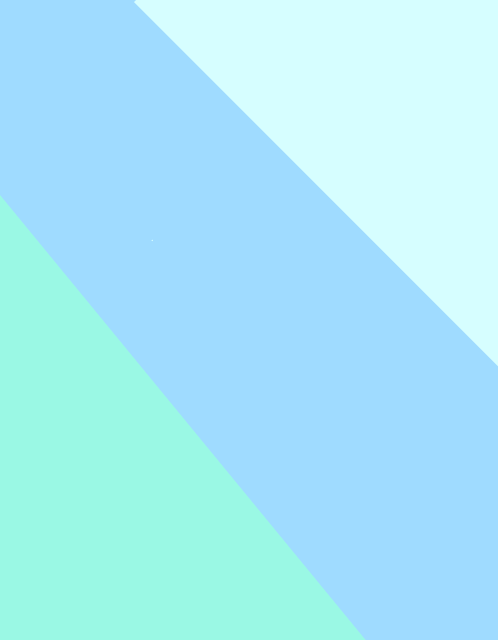
Write a Shadertoy shader that draws this background.

```glsl
// Flat three-colour background: a sky blue field with a mint corner at the
// lower left and a pale ice corner at the upper right.
// Each corner is cut by signed distances to straight edges, in canvas heights.

const vec3 SKY  = vec3(0.624, 0.859, 1.0);
const vec3 MINT = vec3(0.604, 0.973, 0.894);
const vec3 ICE  = vec3(0.839, 0.996, 1.0);

// Edge end points, from upper left to lower right
const vec2 ICE_START  = vec2(0.2093, 0.9967);
const vec2 ICE_END    = vec2(0.7773, 0.4284);
const vec2 MINT_START = vec2(0.0, 0.6953);
const vec2 MINT_END   = vec2(0.5713, 0.0);

// Tiny pale fleck on the blue field
const vec2  FLECK_CENTER = vec2(0.2379, 0.6243);
const float FLECK_RADIUS = 0.001;

// Signed distance to the line a-b, positive on its left side
float sideDistance(vec2 p, vec2 a, vec2 b) {
    vec2 along = normalize(b - a);
    return dot(p - a, vec2(-along.y, along.x));
}

// Coverage of a shape that is positive inside, smoothed over one pixel
float coverage(float inside) {
    return clamp(inside * iResolution.y + 0.5, 0.0, 1.0);
}

void mainImage(out vec4 fragColor, in vec2 fragCoord) {
    vec2 p = fragCoord / iResolution.y;

    // Mint corner, below its edge
    float mint = -sideDistance(p, MINT_START, MINT_END);

    // Ice corner, closed by a perpendicular cut at its upper tip
    float iceEdge = sideDistance(p, ICE_START, ICE_END);
    float iceCut = dot(p - ICE_START, normalize(ICE_END - ICE_START));
    float ice = min(iceEdge, iceCut);

    float fleck = FLECK_RADIUS - length(p - FLECK_CENTER);

    // Layers from back to front
    vec3 color = mix(SKY, MINT, coverage(mint));
    color = mix(color, ICE, coverage(ice));
    color = mix(color, ICE, coverage(fleck));
    fragColor = vec4(color, 1.0);
}
```
